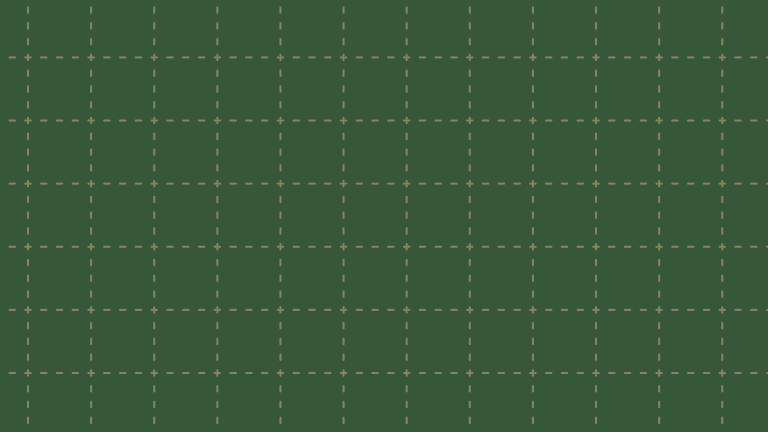
This pattern is drawn by a WebGL 2 fragment shader. Its source:

```glsl
#version 300 es
precision highp float;
// Square grid of thin dashed tan lines, crossing in small plus signs on flat green.

uniform vec2 u_resolution;
out vec4 outColor;

// Lengths are fractions of the canvas height.
const float CELL = 0.1461;                  // spacing of the grid lines
const vec2 GRID_ORIGIN = vec2(0.0648, 0.1366); // one crossing
const float DASHES_PER_CELL = 4.0;
const float DASH_LENGTH = 0.0170;           // including the round caps
const float LINE_WIDTH = 0.0047;
const vec3 GROUND_COLOR = vec3(0.214, 0.340, 0.224);
const vec3 DASH_COLOR = vec3(0.550, 0.510, 0.360);

// Signed offset from the nearest multiple of the period.
float repeatCentered(float x, float period) {
  return (fract(x / period + 0.5) - 0.5) * period;
}

// Distance to dashed lines that run along the first axis of p.
float dashedLines(vec2 p) {
  float along = repeatCentered(p.x, CELL / DASHES_PER_CELL);
  float across = repeatCentered(p.y, CELL);
  float halfCore = 0.5 * (DASH_LENGTH - LINE_WIDTH);
  return length(vec2(max(abs(along) - halfCore, 0.0), across)) - 0.5 * LINE_WIDTH;
}

void main() {
  float pixel = 1.0 / u_resolution.y;
  vec2 p = gl_FragCoord.xy * pixel - GRID_ORIGIN;

  // Horizontal and vertical lines share a dash at every crossing.
  float d = min(dashedLines(p), dashedLines(p.yx));

  // Edge smoothed over one pixel.
  float coverage = clamp(0.5 - d / pixel, 0.0, 1.0);
  outColor = vec4(mix(GROUND_COLOR, DASH_COLOR, coverage), 1.0);
}
```
